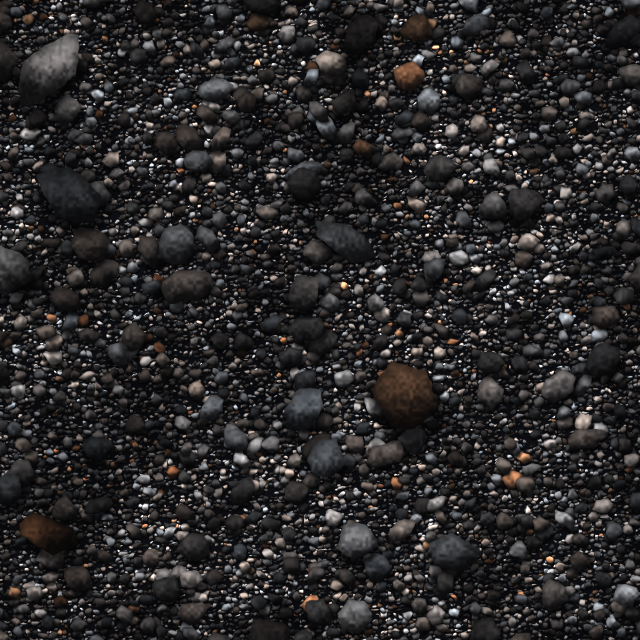
Write a WebGL 2 fragment shader that draws this texture.

```glsl
#version 300 es
precision highp float;
// Dark volcanic gravel: angular grains of many sizes under a low light from above.

uniform vec2 u_resolution;
out vec4 fragColor;

vec4 hash4(vec2 p) {
    vec4 q = fract(p.xyxy * vec4(0.1031, 0.1030, 0.0973, 0.1099));
    q += dot(q, q.wzxy + 33.33);
    return fract((q.xxyz + q.yzzw) * q.zywx);
}

float noise(vec2 p) {
    vec2 i = floor(p), f = fract(p);
    f = f * f * (3.0 - 2.0 * f);
    return mix(mix(hash4(i).x, hash4(i + vec2(1, 0)).x, f.x),
               mix(hash4(i + vec2(0, 1)).x, hash4(i + vec2(1, 1)).x, f.x), f.y);
}

mat2 rotation(float angle) {
    float c = cos(angle), s = sin(angle);
    return mat2(c, s, -s, c);
}

// Rounded polygon with uneven sides: 1 on the outline, 0 in the middle
float stoneShape(vec2 q, vec4 seed) {
    float side = 0.0;
    for (int k = 0; k < 6; k++) {
        float wobble = fract(seed.x * 17.0 + seed.y * float(k + 1) * 7.3);
        float angle = float(k) * 1.047 + wobble * 0.7;
        side = max(side, dot(q, vec2(cos(angle), sin(angle))) / (0.72 + 0.4 * wobble));
    }
    return mix(side, length(q), 0.3);
}

// Lays one size of stones, with their shadows, over the ground
vec3 layStones(vec3 ground, vec2 uv, float cells, float presence, float brightest, float layer) {
    vec2 p = uv * cells + layer * vec2(17.37, 31.71);
    vec2 home = floor(p);
    float grit = noise(uv * 190.0) * 0.6 + noise(uv * 75.0 + 9.0) * 0.4;
    for (int y = -1; y <= 1; y++)
    for (int x = -1; x <= 1; x++) {
        vec2 cell = home + vec2(x, y);
        vec4 place = hash4(cell + layer * 61.0);
        vec4 look = hash4(cell + layer * 61.0 + 203.5);
        if (place.w > presence) continue;

        vec2 delta = p - cell - 0.5 - (place.xy - 0.5) * 0.7;
        float radius = mix(0.27, 0.52, place.z);
        float stretch = mix(0.97, 1.4, look.x * look.x);
        mat2 turn = rotation((look.y - 0.5) * 2.0);
        vec2 squash = vec2(1.0 / stretch, stretch) / radius;
        float d = stoneShape(turn * delta * squash, look);

        // Soft shadow falling below the stone
        vec2 shade = turn * (delta + vec2(-0.06, 0.28) * radius) * squash;
        ground *= mix(0.28, 1.0, smoothstep(0.75, 1.4, length(shade)));

        // Lit upper side, dark lower side, dulled rim
        float up = dot(delta, vec2(-0.22, 1.0)) * stretch / radius;
        float light = mix(0.22, 1.3, smoothstep(-0.95, 0.6, up + (grit - 0.5) * 0.6));
        light *= mix(1.0, 0.65, smoothstep(0.6, 1.1, d)) * mix(0.7, 1.3, grit);
        float tone = mix(0.13, brightest, look.z * look.z);
        vec3 tint = mix(vec3(0.95, 1.0, 1.05), vec3(1.1, 0.97, 0.88), look.w);
        tint *= mix(vec3(1.0), vec3(1.25, 0.9, 0.65), step(0.975, place.z));

        float soft = 0.0014 * cells / radius;
        float cover = 1.0 - smoothstep(1.0 - soft, 1.0 + soft, d);
        ground = mix(ground, tint * tone * light, cover);
    }
    return ground;
}

void main() {
    vec2 uv = gl_FragCoord.xy / u_resolution.y;

    // Ragged outlines
    vec2 ragged = uv + 0.0035 * (vec2(noise(uv * 95.0), noise(uv * 95.0 + 47.0)) - 0.5);

    // From fine grit up to scattered stones
    vec3 color = vec3(0.032, 0.033, 0.042);
    for (int i = 0; i < 7; i++) {
        float layer = float(i);
        color = layStones(color, ragged, 128.0 * pow(0.65, layer),
                          0.92 * pow(0.66, layer), mix(0.68, 0.34, layer / 6.0), layer + 1.0);
    }

    // Hollows in the ground and a faint cool haze in the dark
    float hollow = noise(uv * 9.0) * 0.5 + noise(uv * 23.0 + 5.0) * 0.5;
    color *= mix(0.65, 1.25, smoothstep(0.2, 0.7, hollow));
    color += vec3(0.012, 0.013, 0.018);

    fragColor = vec4(color, 1.0);
}
```
